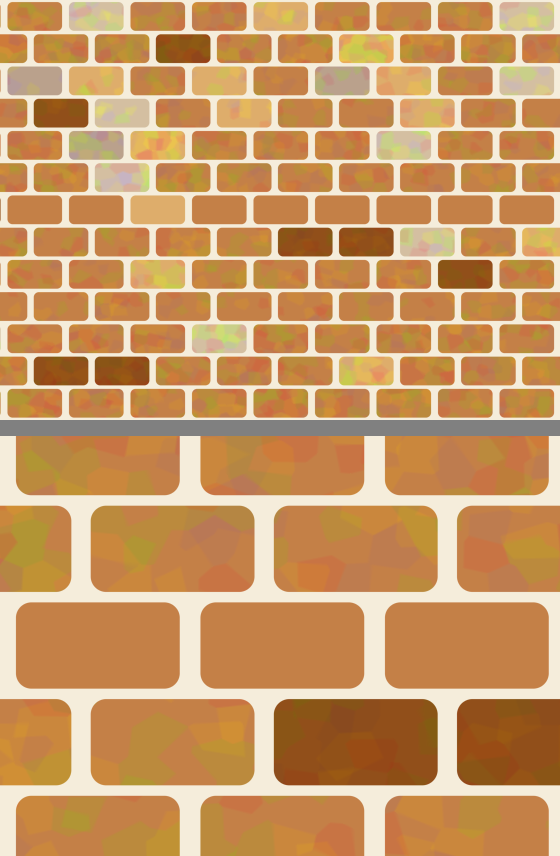
Top: the whole. Bottom: its middle third, enlarged.
This pattern is drawn by a WebGL 2 fragment shader. Its source:

```glsl
#version 300 es
precision highp float;
// Brick wall in running bond: thirteen rows of rounded bricks on cream mortar.
// Each brick draws its clay colour from a hash; two layers of Voronoi patches
// shift its hue, more in some rows than others, and leave the middle row plain.

uniform vec2 u_resolution;
out vec4 fragColor;

float hash(vec2 p) {
    return fract(sin(dot(p, vec2(127.1, 311.7))) * 43758.5);
}

float roundedBox(vec2 p, vec2 halfSize, float radius) {
    vec2 q = abs(p) - halfSize + radius;
    return length(max(q, 0.0)) + min(max(q.x, q.y), 0.0) - radius;
}

// Clay colour of one brick: mostly terracotta, a few dark, tan, pale or mauve.
vec3 brickColour(vec2 id) {
    float kind = hash(id + 4.7);
    if (kind < 0.73) return vec3(0.77, 0.50, 0.28);
    if (kind < 0.83) return vec3(0.57, 0.31, 0.10);
    if (kind < 0.925) return vec3(0.87, 0.68, 0.42);
    if (kind < 0.975) return vec3(0.83, 0.75, 0.63);
    return vec3(0.73, 0.63, 0.55);
}

// Colour factor of one patch; uncovered cells leave the clay as it is.
vec3 patchTint(vec2 cell, float coverage) {
    if (hash(cell + 9.1) > coverage) return vec3(1.0);
    float pick = hash(cell + 23.5);
    if (pick < 0.35) return vec3(0.95, 1.08, 0.85);  // olive
    if (pick < 0.60) return vec3(1.03, 1.06, 0.86);  // orange
    if (pick < 0.82) return vec3(1.02, 0.91, 0.95);  // red
    return vec3(0.97, 0.97, 1.10);                   // grey brown
}

// Voronoi patches, blended across the border of the two nearest cells.
vec3 patches(vec2 p, float coverage, float pixel) {
    vec2 base = floor(p), nearCell = base, nextCell = base;
    float nearDist = 9.0, nextDist = 9.0;
    for (int j = -1; j <= 1; j++) {
        for (int i = -1; i <= 1; i++) {
            vec2 cell = base + vec2(i, j);
            vec2 site = cell + 0.1 + 0.8 * vec2(hash(cell), hash(cell + 57.3));
            float d = distance(p, site);
            if (d < nearDist) {
                nextDist = nearDist;
                nextCell = nearCell;
                nearDist = d;
                nearCell = cell;
            } else if (d < nextDist) {
                nextDist = d;
                nextCell = cell;
            }
        }
    }
    float blend = 0.5 - 0.5 * clamp((nextDist - nearDist) / (2.0 * pixel), 0.0, 1.0);
    return mix(patchTint(nearCell, coverage), patchTint(nextCell, coverage), blend);
}

void main() {
    // One unit is the height of a row with its joint.
    float pixel = 13.03 / u_resolution.y;
    vec2 p = gl_FragCoord.xy * pixel - vec2(0.0, 0.02);

    // Odd rows start on a half brick and are spaced slightly tighter.
    float row = floor(p.y);
    bool odd = mod(row, 2.0) > 0.5;
    float pitch = odd ? 1.894 : 1.908;
    float start = odd ? 0.0 : 1.079;
    float column = floor((p.x - start) / pitch + 0.5);
    vec2 id = vec2(column, row);
    vec2 local = vec2(p.x - start - column * pitch, p.y - row - 0.5);

    // Clay with its patches.
    vec3 colour = brickColour(id);
    float coverage = row == 6.0 ? 0.0 : 0.3 + 0.5 * hash(vec2(row, 3.3));
    vec2 shift = id * vec2(7.3, 5.9);
    colour *= patches(local * vec2(2.3, 2.7) + shift, coverage, pixel * 2.7);
    colour *= patches(local * vec2(2.9, 3.2) + shift + 71.4, coverage * 0.8, pixel * 3.2);

    // Mortar around the brick.
    float d = roundedBox(local, vec2(0.847, 0.446), 0.16);
    float brick = 1.0 - smoothstep(-0.7 * pixel, 0.7 * pixel, d);
    fragColor = vec4(mix(vec3(0.96, 0.93, 0.86), colour, brick), 1.0);
}
```
